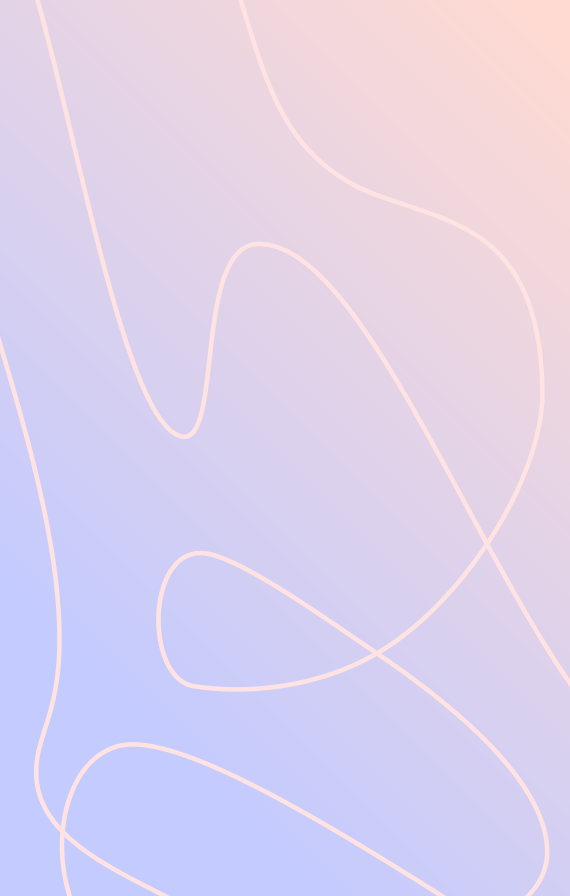
Write a Shadertoy shader that draws this background.

```glsl
#define GRID_HEIGHT 768.0
#define LINE_HALF_WIDTH 1.95
#define CURVE_STEPS 32
#define GRADIENT_START 255.0
#define GRADIENT_END 1220.0
#define COOL_BLUE vec3(0.765, 0.795, 1.0)
#define WARM_PEACH vec3(1.0, 0.855, 0.822)
#define LINE_COLOR vec3(1.0, 0.89, 0.885)

float segmentDistance(vec2 p, vec2 a, vec2 b) {
    vec2 ab = b - a;
    float h = clamp(dot(p - a, ab) / dot(ab, ab), 0.0, 1.0);
    return length(p - a - ab * h);
}

vec2 bezierPoint(vec2 a, vec2 b, vec2 c, vec2 d, float t) {
    float s = 1.0 - t;
    return s * s * s * a + 3.0 * s * t * (s * b + t * c) + t * t * t * d;
}

// Lowers nearest to the distance of a cubic curve, skipping far ones
void addCurve(inout float nearest, vec2 p, vec2 a, vec2 b, vec2 c, vec2 d) {
    vec2 low = min(min(a, b), min(c, d));
    vec2 high = max(max(a, b), max(c, d));
    if (length(max(max(low - p, p - high), 0.0)) > nearest) return;
    vec2 previous = a;
    for (int i = 1; i <= CURVE_STEPS; i++) {
        vec2 next = bezierPoint(a, b, c, d, float(i) / float(CURVE_STEPS));
        nearest = min(nearest, segmentDistance(p, previous, next));
        previous = next;
    }
}

float ribbonDistance(vec2 p) {
    float d = 20.0;

    // Wave from the top left to the right edge
    addCurve(d, p, vec2(31, -4), vec2(68, 125), vec2(108, 362), vec2(155, 374));
    addCurve(d, p, vec2(155, 374), vec2(192, 384), vec2(165, 209), vec2(222, 209));
    addCurve(d, p, vec2(222, 209), vec2(308, 209), vec2(400, 462), vec2(493, 592));

    // Long line that swings right and crosses itself in a loop
    addCurve(d, p, vec2(205, -4), vec2(227, 65), vec2(240, 128), vec2(310, 162));
    addCurve(d, p, vec2(310, 162), vec2(380, 192), vec2(462, 188), vec2(465, 335));
    addCurve(d, p, vec2(465, 335), vec2(466, 410), vec2(395, 519), vec2(323, 560));
    addCurve(d, p, vec2(323, 560), vec2(275, 588), vec2(215, 596), vec2(165, 588));
    addCurve(d, p, vec2(165, 588), vec2(125, 580), vec2(125, 474), vec2(172, 474));
    addCurve(d, p, vec2(172, 474), vec2(200, 474), vec2(270, 524), vec2(323, 560));
    addCurve(d, p, vec2(323, 560), vec2(400, 612), vec2(469, 675), vec2(469, 730));
    addCurve(d, p, vec2(469, 730), vec2(469, 748), vec2(460, 762), vec2(448, 772));

    // Left edge line
    addCurve(d, p, vec2(-2, 288), vec2(25, 378), vec2(51, 470), vec2(51, 548));
    addCurve(d, p, vec2(51, 548), vec2(51, 612), vec2(31, 630), vec2(31, 662));
    addCurve(d, p, vec2(31, 662), vec2(31, 718), vec2(100, 746), vec2(145, 770));

    // Bottom arch
    addCurve(d, p, vec2(61, 772), vec2(40, 712), vec2(62, 638), vec2(114, 638));
    addCurve(d, p, vec2(114, 638), vec2(170, 638), vec2(290, 712), vec2(382, 770));
    return d;
}

void mainImage(out vec4 fragColor, in vec2 fragCoord) {
    // Layout grid scaled to the canvas height, y pointing down
    float pixel = GRID_HEIGHT / iResolution.y;
    vec2 p = fragCoord * pixel;
    p.y = GRID_HEIGHT - p.y;

    // Diagonal gradient
    float along = p.x + GRID_HEIGHT - p.y;
    float warmth = clamp((along - GRADIENT_START) / (GRADIENT_END - GRADIENT_START), 0.0, 1.0);
    vec3 color = mix(COOL_BLUE, WARM_PEACH, warmth);

    // Smooth-edged lines
    float coverage = clamp((LINE_HALF_WIDTH - ribbonDistance(p)) / pixel + 0.5, 0.0, 1.0);
    fragColor = vec4(mix(color, LINE_COLOR, coverage), 1.0);
}
```
